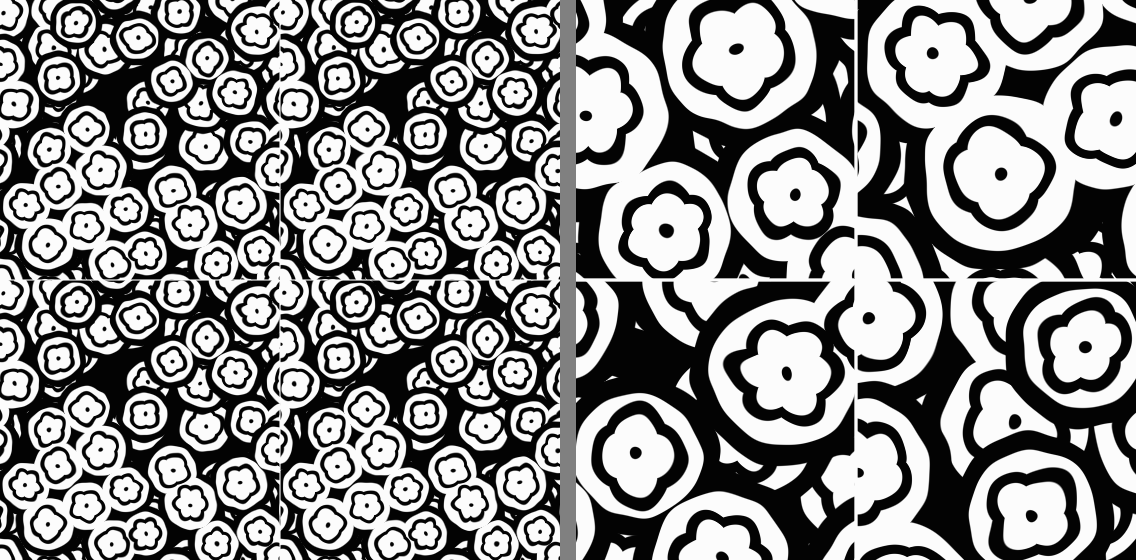
Left, the full canvas; right, a detail of the centre.
Write a WebGL 2 fragment shader that draws this pattern.

```glsl
#version 300 es
precision highp float;
// Two by two tiles of overlapping ink-drawn blossoms in black and white.

uniform vec2 u_resolution;
out vec4 fragColor;

vec2 hash2(vec2 p) {
    vec3 q = fract(p.xyx * vec3(0.1031, 0.1030, 0.0973));
    q += dot(q, q.yzx + 33.33);
    return fract((q.xx + q.yz) * q.zy);
}

float gradientNoise(vec2 p) {
    vec2 i = floor(p), f = fract(p);
    vec2 s = f * f * f * (f * (f * 6.0 - 15.0) + 10.0);
    float a = dot(hash2(i) * 2.0 - 1.0, f);
    float b = dot(hash2(i + vec2(1, 0)) * 2.0 - 1.0, f - vec2(1, 0));
    float c = dot(hash2(i + vec2(0, 1)) * 2.0 - 1.0, f - vec2(0, 1));
    float d = dot(hash2(i + 1.0) * 2.0 - 1.0, f - 1.0);
    return mix(mix(a, b, s.x), mix(c, d, s.x), s.y);
}

vec2 wobble(vec2 p) {
    return vec2(gradientNoise(p + 50.0), gradientNoise(p + 190.0));
}

// Distances to the white body (x) and to the inked petals and dot (y).
vec2 blossom(vec2 v, vec2 seed) {
    vec2 r = hash2(seed + 71.0);
    float turn = r.y * 6.2832;
    float size = mix(0.86, 1.12, r.x);
    vec2 axis = vec2(cos(turn), sin(turn));
    vec2 w = vec2(dot(v, axis), dot(v, vec2(-axis.y, axis.x)));
    w.x *= mix(0.86, 1.06, fract(r.x * 7.0));

    float petals = 4.0 + floor(fract(r.y * 13.0) * 2.6);
    float lobe = abs(cos(atan(w.y, w.x) * petals * 0.5));
    float ring = abs(length(w) - size * 0.053 * (0.86 + 0.2 * lobe)) - 0.0068;
    float dot0 = length(v - 0.006 * (r - 0.5)) - 0.0075;
    return vec2(length(v) - 0.083 * size, min(ring, dot0));
}

// Nearest blossoms of one layer, scattered on a turned, jittered grid.
vec2 blossomLayer(vec2 p, float layer) {
    const float cells = 5.9;
    float angle = 0.45 + layer * 1.1;
    mat2 turn = mat2(cos(angle), sin(angle), -sin(angle), cos(angle));
    vec2 q = turn * p * cells + layer * 17.3 + 40.0;
    vec2 nearest = vec2(1.0);
    for (int y = -1; y <= 1; y++) {
        for (int x = -1; x <= 1; x++) {
            vec2 cell = floor(q) + vec2(x, y);
            if (hash2(cell + 9.0).x > 0.8) continue;
            vec2 center = cell + 0.5 + (hash2(cell) - 0.5) * 0.36;
            nearest = min(nearest, blossom((q - center) / cells, cell));
        }
    }
    return nearest;
}

void main() {
    vec2 sheet = gl_FragCoord.xy / u_resolution * 2.0;
    vec2 tile = fract(sheet);
    float soft = 1.6 / min(u_resolution.x, u_resolution.y);

    // Rough pen line, with a little drift from tile to tile
    vec2 p = tile + 0.009 * wobble(tile * 21.0) + 0.007 * wobble(sheet * 13.0 + 7.0);

    // Back to front: dark halo, white body, inked petals
    float ink = 0.01;
    for (int i = 0; i < 3; i++) {
        vec2 d = blossomLayer(p, float(i));
        ink = mix(0.01, ink, smoothstep(-soft, soft, d.x - 0.023));
        ink = mix(0.99, ink, smoothstep(-soft, soft, d.x));
        ink = mix(0.01, ink, smoothstep(-soft, soft, d.y));
    }

    // Hairline seams where the tiles meet
    vec2 edge = abs(sheet - 1.0);
    float seam = min(edge.x, edge.y) - 0.002;
    ink = mix(0.99, ink, smoothstep(-soft, soft, seam));

    fragColor = vec4(vec3(ink), 1.0);
}
```
